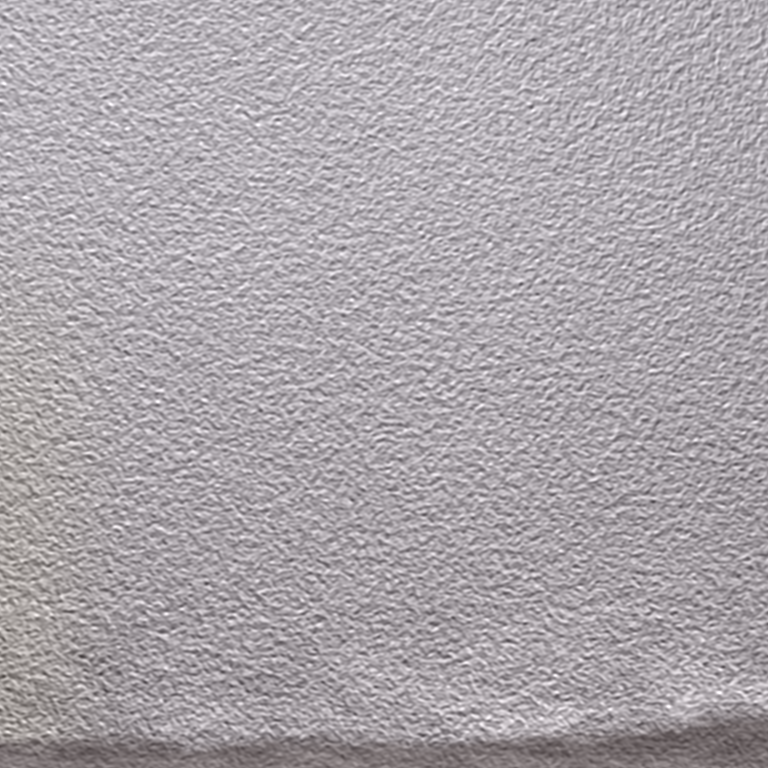
Reproduce this texture procedurally as a Shadertoy shader.

```glsl
#define GRAIN_CELLS 190.0
#define GRAIN_CONTRAST 0.49
#define GRAIN_SHARPNESS 3.2
#define GRAIN_STRETCH 0.52
#define TILT_JITTER 1.2
#define TOP_COLOR vec3(0.715, 0.698, 0.722)
#define BOTTOM_COLOR vec3(0.640, 0.616, 0.634)
#define RIM_COLOR vec3(0.440, 0.405, 0.410)
#define RIM_HEIGHT 0.034

vec4 hash4(vec2 p) {
    vec4 q = fract(p.xyxy * vec4(0.1031, 0.1030, 0.0973, 0.1099));
    q += dot(q, q.wzxy + 33.33);
    return fract((q.xxyz + q.yzzw) * q.zywx);
}

// Layered sines for slow, irregular variation, about -1 to 1
float slowWaves(vec2 p) {
    float sum = 0.0;
    float weight = 0.5;
    for (int i = 0; i < 4; i++) {
        sum += weight * sin(p.x + 1.7 * sin(p.y)) * cos(p.y - 1.3 * sin(0.7 * p.x));
        p = mat2(1.5, 1.1, -1.1, 1.5) * p + 2.3;
        weight *= 0.6;
    }
    return sum;
}

// Dense wrinkles: each has a lit flank and a shaded flank
float wrinkles(vec2 p, float tilt) {
    vec2 cell = floor(p);
    float light = 0.0;
    for (int y = -2; y <= 2; y++) {
        for (int x = -2; x <= 2; x++) {
            vec2 id = cell + vec2(x, y);
            vec4 rnd = hash4(id);
            float angle = tilt + TILT_JITTER * (rnd.w - 0.5);
            vec2 axis = vec2(cos(angle), sin(angle));
            vec2 d = p - id - rnd.xy;
            float along = dot(d, axis);
            float across = dot(d, vec2(-axis.y, axis.x));
            float falloff = GRAIN_STRETCH * along * along + across * across;
            float signedHeight = rnd.z < 0.5 ? rnd.z - 1.0 : rnd.z;
            light += signedHeight * across * exp(-GRAIN_SHARPNESS * falloff);
        }
    }
    return light;
}

void mainImage(out vec4 fragColor, in vec2 fragCoord) {
    vec2 uv = fragCoord / iResolution.xy;

    // Broad lighting: pale top, darker right side, faintly warm lower left
    vec3 color = mix(BOTTOM_COLOR, TOP_COLOR, smoothstep(0.05, 0.9, uv.y));
    color -= 0.035 * smoothstep(0.6, 1.0, uv.x) * smoothstep(0.1, 0.4, uv.y);
    color.b -= 0.03 * (1.0 - smoothstep(0.0, 0.2, uv.x)) * (1.0 - smoothstep(0.4, 0.8, uv.y));
    color += 0.012 * slowWaves(uv * 14.0);

    // Smudges gathering towards the lower edge
    float lowerPart = 1.0 - smoothstep(0.08, 0.32, uv.y);
    color += 0.08 * lowerPart * slowWaves(uv * vec2(17.0, 26.0) + 4.0);

    // Ragged, blurred rim with a pale crest above its right half
    float edge = RIM_HEIGHT + 0.035 * smoothstep(0.65, 1.0, uv.x)
               + 0.014 * slowWaves(uv * vec2(23.0, 50.0) + 1.0);
    float rise = uv.y - edge;
    float crest = exp(-pow((rise - 0.026) / 0.02, 2.0)) * smoothstep(0.55, 0.78, uv.x);
    color += 0.12 * crest * (0.8 + 0.9 * slowWaves(uv * 31.0));
    float rim = 1.0 - smoothstep(-0.015, 0.015, rise);
    vec3 rimColor = RIM_COLOR + 0.07 * (1.0 - smoothstep(0.0, 0.03, uv.y));
    rimColor += 0.07 * slowWaves(uv * vec2(30.0, 70.0));
    color = mix(color, rimColor, rim);

    // Fine relief, steeper in direction towards the upper right
    float tilt = -0.2 + 1.0 * uv.x * uv.y;
    float contrast = GRAIN_CONTRAST * mix(1.1, 0.92, uv.y) * mix(1.0, 0.45, rim);
    color += contrast * wrinkles(uv * GRAIN_CELLS, tilt);

    fragColor = vec4(clamp(color, 0.0, 1.0), 1.0);
}
```
